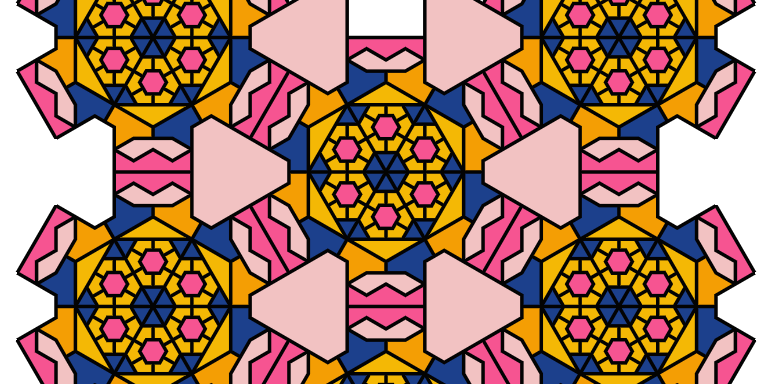
Write a Shadertoy shader that draws this pattern.

```glsl
// A cluster of hexagonal cells on a triangular lattice, inked like stained glass.
// Each cell is folded into a 30 degree wedge, where half-plane distances give the
// facets and their outlines; large cut triangles fill the joints round the middle cell.

const float SIXTH = 1.04719755; // 60 degrees
const float S3 = 1.7320508;

const vec3 YELLOW = vec3(.955, .72, .02);
const vec3 ORANGE = vec3(.955, .62, .015);
const vec3 BLUE = vec3(.11, .25, .55);
const vec3 PINK = vec3(.965, .33, .57);
const vec3 BLUSH = vec3(.95, .76, .76);

vec2 polar(float angle) { return vec2(cos(angle), sin(angle)); }

// Centre of the hexagonal cell holding p
vec2 cellCentre(vec2 p) {
    vec2 period = vec2(12., 4. * S3);
    vec2 a = period * round(p / period);
    vec2 b = period * (round(p / period - .5) + .5);
    return length(p - a) < length(p - b) ? a : b;
}

// The middle cell and all its neighbours but the upper one
bool cellExists(vec2 c) { return length(c) < 7.5 && c.y < 5.; }

// Inner hexagon: six triangles with blue corners and a pink core
vec3 rosette(vec2 m, float spoke, inout float line) {
    vec2 g = m - vec2(0., 2. / S3);
    float corner = max(dot(g, vec2(S3, 1.) * .5), -g.y) - .6547;
    float core = max(abs(g.y), dot(abs(g), vec2(S3, 1.) * .5)) - .298;
    line = min(min(line, spoke), min(abs(corner), abs(core)));
    if (core < 0.) return PINK;
    if (corner > 0.) return BLUE;
    line = min(line, min(g.x, abs(.5 * g.x - .5 * S3 * abs(g.y))));
    return YELLOW;
}

void mainImage(out vec4 fragColor, in vec2 fragCoord) {
    const float unit = .1011; // inradius of a large triangle, in canvas heights
    vec2 p = (fragCoord - .5 * iResolution.xy) / iResolution.y;
    p = (p - vec2(.0052, .0521)) / unit;

    // Fold the cell: m.x >= 0, with the wedge between 60 and 90 degrees
    vec2 centre = cellCentre(p);
    vec2 q = p - centre;
    float angle = atan(q.y, q.x);
    float middle = (floor(angle / SIXTH) + .5) * SIXTH;
    vec2 up = polar(middle);
    vec2 f = vec2(dot(q, vec2(up.y, -up.x)), dot(q, up));
    vec2 m = vec2(abs(f.x), f.y);

    // Which pieces are there
    bool cell = cellExists(centre);
    bool neighbour = cellExists(centre + 4. * S3 * up);
    bool joint = length(centre + 4. * polar(round(angle / SIXTH) * SIXTH)) < 4.5;

    // Half-plane distances shared by the facets
    float along = .5 * m.x + .5 * S3 * m.y;
    float spoke = abs(.5 * m.y - .5 * S3 * m.x);
    float inner = m.y - S3;
    float outer = along - 2.;
    float triangle = max(2.5 - along, 1. - m.x);
    float flap = max(1.5 * S3 - m.y, .5 * m.x - .5 * S3 * m.y + 2.);
    float rim = abs(2. * S3 - m.y);

    vec3 colour = vec3(1.);
    float line = 9.;
    if (cell || joint) line = abs(triangle);

    if (triangle < 0.) {
        if (joint) colour = BLUSH;
    } else if (!cell) {
        // Outer half of the outline along a neighbour's rim
        if (neighbour && m.x < 1.045) line = min(line, rim);
    } else if (outer < 0.) {
        line = min(line, min(abs(inner), abs(outer)));
        colour = YELLOW;
        if (inner < 0.) colour = rosette(m, spoke, line);
    } else if (flap < 0.) {
        // Zigzag band towards the cell rim
        float zigzag = .5 * S3 * (m.y - 5.5 / S3) + .5 * abs(m.x - .5);
        line = min(min(line, rim), min(abs(flap), abs(zigzag)));
        colour = zigzag > 0. ? PINK : BLUSH;
    } else {
        // Alternating ring round the rosette
        line = min(min(line, abs(outer)), min(abs(flap), min(spoke, m.x)));
        colour = f.x > 0. ? ORANGE : BLUE;
    }

    // Ink the outlines
    float pixel = 1. / (unit * iResolution.y);
    float ink = clamp((.045 - line) / pixel + .5, 0., 1.);
    fragColor = vec4(mix(colour, vec3(.01), ink), 1.);
}
```
